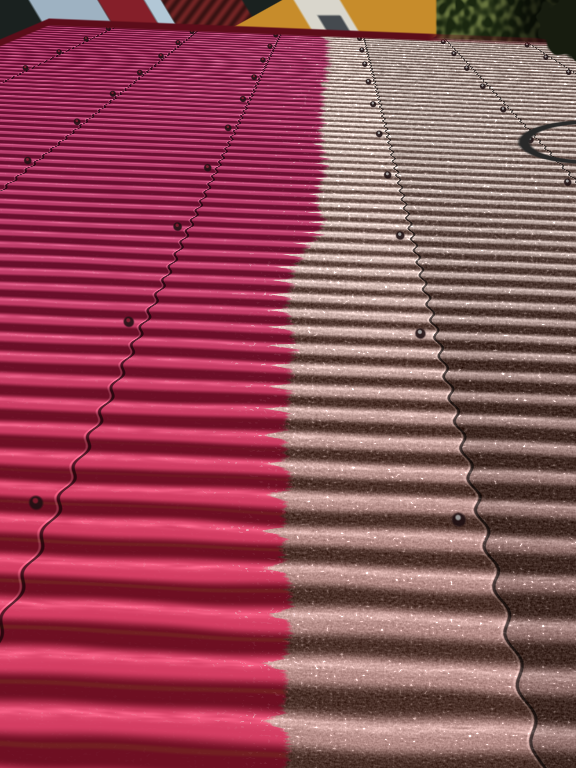
Write a Shadertoy shader that draws this texture.

```glsl
// A corrugated metal roof in perspective, half coated in wet crimson paint.
// Reciprocal depth spaces the ridges and screws; lines through one vanishing
// point form the sheet seams; gradient noise roughens the paint edge and grit.

vec2 hashGradient(vec2 cell) {
  vec2 h = vec2(dot(cell, vec2(127.1, 311.7)), dot(cell, vec2(269.5, 183.3)));
  return 2.0 * fract(sin(h) * 43758.55) - 1.0;
}

float noise(vec2 p) {
  vec2 i = floor(p), f = p - i, e = vec2(1, 0);
  vec2 s = f * f * f * (f * (f * 6.0 - 15.0) + 10.0);
  float low = mix(dot(hashGradient(i), f), dot(hashGradient(i + e), f - e), s.x);
  float high = mix(dot(hashGradient(i + e.yx), f - e.yx), dot(hashGradient(i + 1.0), f - 1.0), s.x);
  return mix(low, high, s.y);
}

float band(float x, float from, float to, float soft) {
  return smoothstep(from - soft, from + soft, x) * (1.0 - smoothstep(to - soft, to + soft, x));
}

// Houses and garden beyond the roof; y runs downwards
vec3 backdrop(float x, float y) {
  float soft = 0.003, slant = x - y * 0.8;
  vec3 col = vec3(0.10, 0.13, 0.12);
  col = mix(col, vec3(0.62, 0.70, 0.76), band(slant, 0.05, 0.17, soft));
  col = mix(col, vec3(0.52, 0.12, 0.16), band(slant, 0.17, 0.25, soft));
  col = mix(col, vec3(0.70, 0.78, 0.84), band(slant, 0.25, 0.28, soft));
  float tiles = 0.5 + 0.5 * sin(300.0 * (x + y));
  col = mix(col, vec3(0.22, 0.07, 0.07) * (1.0 + tiles), band(slant, 0.28, 0.42, soft));
  col = mix(col, vec3(0.78, 0.55, 0.17), band(x + y * 2.4, 0.49, 0.87, soft));
  col = mix(col, vec3(0.85, 0.84, 0.80), band(slant, 0.51, 0.59, soft));
  col = mix(col, vec3(0.27, 0.29, 0.31), band(slant, 0.535, 0.575, soft) * smoothstep(0.018, 0.022, y));
  float leaves = smoothstep(-0.2, 0.4, noise(vec2(x, y) * 75.0));
  vec3 garden = mix(vec3(0.10, 0.15, 0.06), vec3(0.42, 0.47, 0.25), leaves);
  return mix(col, garden * mix(1.0, 0.35, smoothstep(0.84, 0.93, x)), smoothstep(0.755, 0.76, x));
}

void mainImage(out vec4 fragColor, in vec2 fragCoord) {
  vec2 uv = fragCoord / iResolution.xy;
  float x = uv.x, down = 1.0 - uv.y;
  float t = down - 0.03 * (x - 0.48); // follows the tilt of the ridges
  float depth = max(t, 0.0) + 0.108;
  float near = smoothstep(0.05, 0.75, t);

  // Corrugation: phase is whole on each glossy crest
  float reach = depth + 0.048;
  float phase = 0.6 - 14.9 / reach + 0.1 * noise(vec2(x * 4.0, t * 14.0));
  float ridge = fract(phase);
  float detail = 1.0 - smoothstep(0.25, 0.75, 14.9 / (reach * reach * iResolution.y));
  float wave = 0.5 + 0.5 * detail * cos(6.2832 * (ridge - 0.1));
  float gloss = exp(-pow(min(ridge, 1.0 - ridge) / 0.09, 2.0)) * detail;

  // Sheets between seams that meet at the vanishing point
  float sheet = (0.75 * (x - 0.5816) / depth + 0.463) / 0.71;
  sheet += 0.01 * sin(6.2832 * phase) * detail;
  float rightSheet = smoothstep(0.997, 1.003, sheet);

  // Grit, brushed streaks and broad stains
  vec2 surface = vec2(x * 0.75, t);
  float grit = noise(surface * vec2(210, 300));
  float fine = noise(surface * 430.0 + 17.0);
  float streak = noise(vec2(x * 22.0, t * 230.0));
  float stain = noise(surface * vec2(5, 9));

  // Painted metal
  vec3 shade = mix(vec3(0.40, 0.055, 0.19), vec3(0.43, 0.06, 0.135), near);
  vec3 lit = mix(vec3(0.69, 0.23, 0.42), vec3(0.83, 0.24, 0.385), near);
  vec3 paint = mix(shade, lit, smoothstep(0.12, 0.85, wave + 0.12 * stain));
  paint += 0.14 * gloss * (0.75 + streak);
  float reflection = band(ridge, 0.47, 0.55, 0.03) * smoothstep(0.5, 0.75, t);
  paint = mix(paint, vec3(0.46, 0.20, 0.12), 0.45 * reflection);
  paint += 0.12 * smoothstep(0.22, 0.05, t) * smoothstep(0.1, 0.5, x) * (0.4 + streak);

  // Bare metal, darker on the right hand sheet
  vec3 hollow = mix(vec3(0.48, 0.39, 0.36), vec3(0.29, 0.19, 0.16), smoothstep(0.04, 0.5, t));
  vec3 crest = mix(vec3(0.86, 0.80, 0.77), vec3(0.71, 0.55, 0.53), near);
  float bareWave = wave - 0.2 * rightSheet * smoothstep(0.1, 0.5, t) + 0.15 * stain;
  vec3 bare = mix(hollow, crest, smoothstep(0.0, 0.85, bareWave));
  bare *= 1.0 - rightSheet * mix(0.10, 0.16, near);
  bare += 0.17 * gloss * (0.8 + streak) + 0.14 * grit + 0.12 * fine;
  bare += 0.3 * smoothstep(0.28, 0.55, grit) * (0.3 + wave);

  // Ragged paint edge with dry streaks along the crests
  float edge = 0.572 - 0.027 * smoothstep(0.05, 0.27, t) - 0.062 * smoothstep(0.28, 0.37, t);
  edge += 0.025 * noise(vec2(3.7, t * 17.0)) + 0.018 * streak + 0.007 * grit;
  edge += (0.014 - 0.035 * gloss) * smoothstep(0.1, 0.4, t);
  float bareMask = smoothstep(-0.006, 0.009, x - edge);
  vec3 col = mix(paint, bare, bareMask);
  float nearEdge = exp(-pow((x - edge) / 0.07, 2.0));
  float flecks = smoothstep(0.2, 0.42, grit + 0.35 * streak) * (0.15 + gloss);
  col = mix(col, vec3(0.92, 0.80, 0.81), flecks * (0.12 + 0.6 * nearEdge));

  // Seams: dark lap with a thin bright lip
  float seam = (sheet - round(sheet)) * 0.71 * depth / 0.75;
  float width = 0.0011 + 0.0014 * near;
  col *= 1.0 - 0.6 * (1.0 - smoothstep(width * 0.5, width * 1.8, abs(seam)));
  col += 0.13 * (1.0 - smoothstep(0.0, width * 1.5, abs(seam + width * 2.2)));

  // Screws on evenly spaced rows beside every seam
  float row = max(round((1.0 / depth - 1.29) / 0.58), 0.0);
  float screwDepth = 1.0 / (1.29 + 0.58 * row);
  float lane = round(sheet + 0.055) - 0.055;
  float screwX = 0.5816 + (lane * 0.71 - 0.463) * screwDepth / 0.75;
  float radius = 0.0018 + 0.0095 * screwDepth;
  vec2 screw = vec2((x - screwX) * 0.75, depth - screwDepth) / radius;
  float cap = 1.0 - smoothstep(0.2, 0.55, length(screw + vec2(0.1, 0.3)));
  vec3 capColor = mix(vec3(0.48, 0.10, 0.17), vec3(0.62), bareMask);
  float head = 1.0 - smoothstep(0.75, 1.2, length(screw));
  col = mix(col, mix(vec3(0.12, 0.06, 0.07), capColor, cap), head * 0.9);

  // Loose cable at the right
  vec2 cable = (vec2(x, down) - vec2(1.02, 0.185)) / vec2(0.11, 0.026);
  col = mix(col, vec3(0.16), 1.0 - smoothstep(0.05, 0.13, abs(length(cable) - 1.0)));

  // Roof rim, scenery and the shrub in the far corner
  float rim = 0.042 + 0.35 * max(0.085 - x, 0.0);
  col = mix(backdrop(x, down), col, smoothstep(rim - 0.002, rim + 0.002, t));
  float trim = band(t, rim - 0.006, rim + 0.003, 0.0015);
  col = mix(col, vec3(0.36, 0.05, 0.10), trim * (1.0 - 0.6 * smoothstep(0.74, 0.78, x)));
  float shrub = length(vec2(x - 1.0, down - 0.035) / vec2(0.07, 0.043)) + 0.5 * noise(surface * 70.0);
  col = mix(col, vec3(0.09, 0.11, 0.06), 1.0 - smoothstep(0.85, 1.0, shrub));
  fragColor = vec4(clamp(col, 0.0, 1.0), 1.0);
}
```
